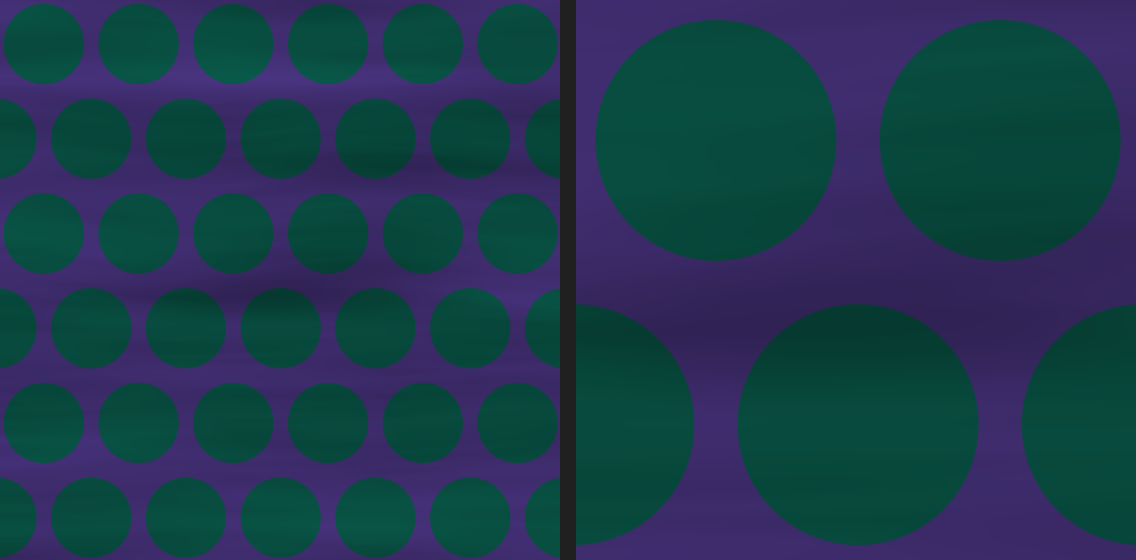
Left: the whole. Right: its middle third, enlarged.
A WebGL 2 fragment shader for this pattern:

```glsl
#version 300 es
precision highp float;
// Staggered green dots on purple cloth, shaded by soft horizontal streaks.
uniform vec2 u_resolution;
out vec4 fragColor;

float hash(vec2 p) {
  p = fract(p * vec2(0.1031, 0.1173));
  p += dot(p, p.yx + 33.33);
  return fract((p.x + p.y) * p.x * 17.0);
}

float valueNoise(vec2 p) {
  vec2 cell = floor(p);
  vec2 f = fract(p);
  f = f * f * (3.0 - 2.0 * f);
  float low = mix(hash(cell), hash(cell + vec2(1, 0)), f.x);
  float high = mix(hash(cell + vec2(0, 1)), hash(cell + vec2(1, 1)), f.x);
  return mix(low, high, f.y);
}

// Signed noise stretched along x, from broad folds to fine fibres.
float streaks(vec2 uv) {
  uv.y += 0.035 * (valueNoise(uv * vec2(3.0, 4.0) + 7.0) - 0.5);
  vec2 frequency = vec2(2.0, 10.0);
  float amplitude = 0.5;
  float sum = 0.0;
  for (int i = 0; i < 4; i++) {
    sum += amplitude * (valueNoise(uv * frequency + 19.0 * float(i + 1)) - 0.5);
    frequency *= vec2(1.5, 2.1);
    amplitude *= 0.62;
  }
  return sum;
}

// Soft elliptical patch of light or shade.
float patchAt(vec2 uv, vec2 center, vec2 size) {
  vec2 q = (uv - center) / size;
  return exp(-dot(q, q));
}

void main() {
  vec2 uv = gl_FragCoord.xy / u_resolution;

  // Dot grid: alternate rows shift by half a step.
  float pitch = 0.1692;
  vec2 p = (uv - vec2(0.1628, 0.0755)) / pitch;
  float row = round(p.y);
  p.x += 0.5 * mod(row, 2.0);
  vec2 local = p - vec2(round(p.x), row);
  float dist = length(local) * pitch - 0.0717;
  float edge = 0.8 / min(u_resolution.x, u_resolution.y);
  float dotMask = 1.0 - smoothstep(-edge, edge, dist);

  // Fabric shading shared by dots and ground.
  float shade = 1.0 + 0.36 * streaks(uv);
  shade += 0.10 * patchAt(uv, vec2(0.5, 0.86), vec2(0.8, 0.03));
  shade -= 0.16 * patchAt(uv, vec2(0.6, 0.70), vec2(0.45, 0.035));
  shade -= 0.12 * patchAt(uv, vec2(0.55, 0.47), vec2(0.25, 0.035));
  shade += 0.04 * patchAt(uv, vec2(0.4, 0.06), vec2(0.5, 0.07));

  vec3 purple = vec3(0.24, 0.17, 0.42);
  vec3 green = vec3(0.03, 0.29, 0.24);
  fragColor = vec4(mix(purple, green, dotMask) * shade, 1.0);
}
```
